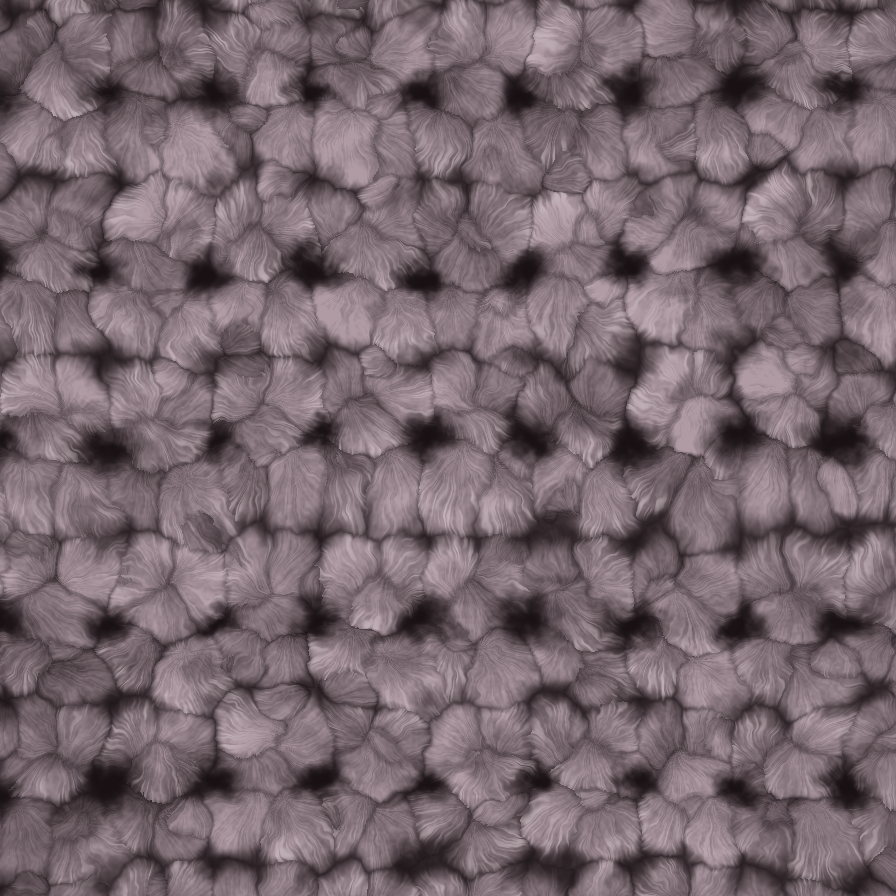
Reproduce this texture procedurally as a three.js fragment shader.

```glsl
#define COLUMNS 8.5
#define ROWS 5.17
#define ROW_SHIFT 0.08
#define HOLE_ROW 0.48
#define CELL_HEIGHT 1.64
#define JITTER 0.20
#define FUZZ 0.30
#define FIBRE_CONTRAST 0.36
#define SHEEN_AMOUNT 0.60
#define SHADOW vec3(0.09, 0.06, 0.07)
#define PLUSH vec3(0.60, 0.525, 0.557)
#define SHEEN vec3(0.80, 0.755, 0.77)

varying vec2 vUv;

float hash(vec2 p) {
  vec3 q = fract(vec3(p.xyx) * 0.1031);
  q += dot(q, q.yzx + 33.33);
  return fract((q.x + q.y) * q.z);
}

float noise(vec2 p) {
  vec2 i = floor(p), f = fract(p);
  f = f * f * (3.0 - 2.0 * f);
  return mix(mix(hash(i), hash(i + vec2(1.0, 0.0)), f.x),
             mix(hash(i + vec2(0.0, 1.0)), hash(i + vec2(1.0, 1.0)), f.x), f.y);
}

float fbm(vec2 p) {
  return 0.55 * noise(p) + 0.3 * noise(p * 2.1 + 7.3) + 0.15 * noise(p * 4.3 + 3.1);
}

// Centre, radii and pile direction of tuft k in a stitch; y runs down
void tuftShape(int k, vec2 rnd, out vec2 centre, out vec2 radii, out vec2 pile, out float lift) {
  float side = (k == 1 || k == 3) ? 1.0 : -1.0;
  lift = 0.0;
  if (k < 2) {            // pair of upper lobes
    centre = vec2(0.5 + side * 0.24, 0.33);
    radii = vec2(0.30, 0.39);
    pile = vec2(side * 0.7, -0.6);
  } else if (k < 4) {     // pair of lower lobes
    centre = vec2(0.5 + side * 0.25, 1.20 + side * 0.07);
    radii = vec2(0.35, 0.40);
    pile = vec2(side * 0.45, 0.9);
  } else if (k == 4) {    // front fan between two holes
    centre = vec2(0.5, 0.66);
    radii = vec2(0.40, 0.29);
    pile = vec2(0.1, 1.0);
    lift = 0.22;
  } else {                // stray small tufts
    centre = vec2(0.15 + 0.7 * rnd.x, (k == 5 ? 0.1 : 0.98) + 0.5 * rnd.y);
    radii = vec2(0.25, 0.23);
    pile = rnd.yx - vec2(0.5, 0.3);
  }
}

void main() {
  vec2 down = vec2(vUv.x, 1.0 - vUv.y);
  vec2 grid = down * vec2(COLUMNS, ROWS) - vec2(0.02, ROW_SHIFT);
  grid += 0.16 * (vec2(noise(down * 6.0), noise(down * 6.0 + 31.0)) - 0.5);
  vec2 cell = floor(grid);
  vec2 cloth = grid * vec2(1.0, CELL_HEIGHT);
  vec2 ruffle = 0.22 * (vec2(fbm(cloth * 3.2), fbm(cloth * 3.2 + 19.0)) - 0.5);

  // Find the highest tuft and the runner-up
  float top = -4.0, second = -4.0, seed = 0.0;
  vec2 strand = vec2(0.0), dome = vec2(0.0);
  for (int j = -1; j <= 1; j++)
  for (int i = -1; i <= 1; i++) {
    vec2 id = cell + vec2(float(i), float(j));
    vec2 p = (grid - id) * vec2(1.0, CELL_HEIGHT) + ruffle;
    for (int k = 0; k < 7; k++) {
      vec2 key = id * 7.0 + vec2(float(k) * 13.7 + 80.0, float(k) * 5.3 + 110.0);
      vec2 rnd = vec2(hash(key), hash(key + 41.7));
      vec2 centre, radii, pile;
      float lift;
      tuftShape(k, rnd, centre, radii, pile, lift);
      centre += JITTER * (rnd - 0.5);
      float turn = 1.3 * (hash(key + 17.3) - 0.5);
      vec2 offset = p - centre;
      vec2 q = mat2(cos(turn), sin(turn), -sin(turn), cos(turn)) * offset;
      q /= radii * (0.90 + 0.2 * rnd.y);
      if (dot(q, q) > 4.0) continue;
      pile = normalize(pile + 1.1 * (rnd.yx - 0.5));
      vec2 r = offset + pile * 0.30;
      vec2 polar = vec2(atan(dot(r, vec2(-pile.y, pile.x)), dot(r, pile)), length(r));
      float fringe = 0.6 * noise(vec2(polar.x * 6.0 + 60.0, rnd.x * 90.0))
                   + 0.4 * noise(vec2(polar.x * 24.0 + 99.0, rnd.y * 90.0)) - 0.5;
      float height = 1.0 - dot(q, q) + lift + 0.40 * (rnd.x - 0.5) + FUZZ * fringe;
      if (height > top) {
        second = top;
        top = height;
        strand = polar;
        dome = q;
        seed = rnd.x;
      } else {
        second = max(second, height);
      }
    }
  }

  // Fine straight pile radiating from the root of the tuft
  float bend = strand.x + 0.10 * (fbm(cloth * 6.0) - 0.5);
  float coarse = noise(vec2(bend * 11.0 + 50.0, strand.y * 5.0 + seed * 70.0));
  float fine = noise(vec2(bend * 34.0 + 140.0, strand.y * 8.0 + seed * 130.0));
  float fibre = 0.45 * coarse + 0.55 * fine;
  float mottle = fbm(cloth * 2.6 + 12.0);
  float grain = noise(cloth * 36.0);

  // Open holes at stitch corners, with fainter gaps between the rows
  vec2 corner = vec2(floor(grid.x + 0.5), floor(grid.y - HOLE_ROW + 0.5));
  vec2 toHole = (grid - corner - vec2(0.0, HOLE_ROW)) * vec2(1.0, CELL_HEIGHT);
  vec2 toGap = (fract(grid + 0.5) - 0.5) * vec2(0.8, CELL_HEIGHT);
  float frayed = 0.16 * (fbm(cloth * 8.0) - 0.5);
  float holeSize = 0.20 + 0.13 * hash(corner + 60.0);
  float hole = smoothstep(0.02, holeSize + 0.08, length((toHole + ruffle) * vec2(0.85, 1.1)) + frayed);
  float gap = smoothstep(-0.04, 0.30, length(toGap + ruffle) + frayed);

  // Depth, creases and light on the pile tips
  float open = smoothstep(-0.50, 0.50, top);
  float crease = smoothstep(0.0, 0.45, top - second);
  float tone = 0.83 + 0.12 * top + 0.55 * (strand.y - 0.36) + 0.22 * (seed - 0.5);
  tone -= 0.07 * dome.x;
  tone += FIBRE_CONTRAST * (fibre - 0.5) + 0.60 * (mottle - 0.5) + 0.10 * (grain - 0.5);
  tone *= mix(0.30, 1.0, open) * mix(0.74, 1.0, crease);
  tone *= mix(0.02, 1.0, hole) * mix(0.42, 1.0, gap);
  tone *= 1.0 - 0.18 * smoothstep(0.35, 0.75, length(down - 0.5));

  // Silvery tips on some tufts
  float tips = smoothstep(0.25, 0.60, strand.y) * smoothstep(0.25, 0.75, fract(seed * 7.31));
  float gloss = SHEEN_AMOUNT * tips * open * hole * gap * smoothstep(0.38, 0.85, fibre);

  vec3 colour = mix(SHADOW, PLUSH, clamp(tone, 0.0, 1.18));
  colour = mix(colour, SHEEN, gloss);
  gl_FragColor = vec4(colour, 1.0);
}
```
